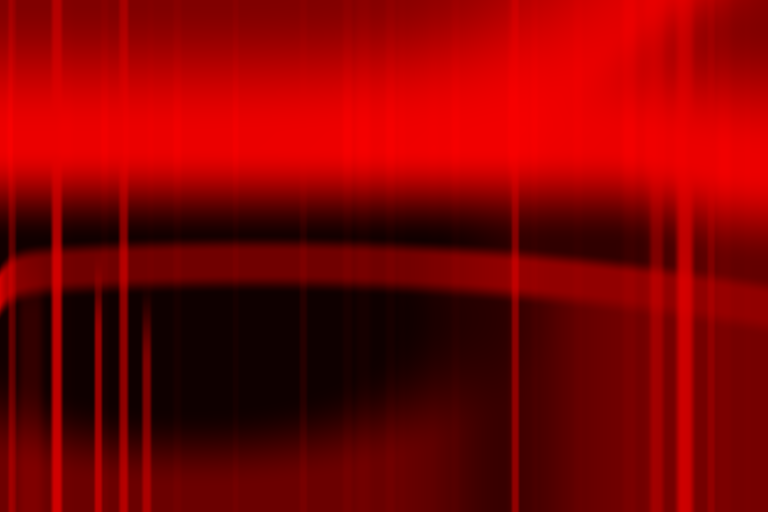
Write a Shadertoy shader that draws this background.

```glsl
// Red silk backdrop: a bright horizontal glow above a thin curved ribbon,
// with a dark hollow beneath it and vertical light streaks on both sides.
// Brightness is built in layers from soft profiles, then tinted red.

#define TINT vec3(1.0, 0.0, 0.0)
#define BLACK_LEVEL 0.06
#define GLOW_PEAK 0.92
#define RIBBON_TOP 0.470
#define RIBBON_WIDTH 0.087
#define RIBBON_BEND 0.19
#define STREAK_LIGHT 0.90
#define FAINT_STREAKS 26

// Streak: centre x, half width, strength, depth where it begins
const vec4 STREAKS[11] = vec4[11](
    vec4(0.016, 0.005, 0.34, -0.3), vec4(0.040, 0.016, 0.16, 0.45),
    vec4(0.074, 0.007, 0.82, -0.3), vec4(0.128, 0.005, 0.66, 0.48),
    vec4(0.161, 0.006, 0.58, -0.3), vec4(0.191, 0.006, 0.52, 0.54),
    vec4(0.395, 0.005, 0.10, -0.3), vec4(0.671, 0.005, 0.46, -0.3),
    vec4(0.855, 0.009, 0.36, -0.3), vec4(0.892, 0.011, 0.74, -0.3),
    vec4(0.926, 0.005, 0.24, -0.3));

float hash(float n) { return fract(sin(n * 91.17) * 4375.85); }

float bell(float d, float width) { d /= width; return exp(-d * d); }

// Flat-topped bar with soft sides
float bar(float d, float halfWidth) {
    return 1.0 - smoothstep(0.4, 1.4, abs(d) / halfWidth);
}

// Horizontal glow with a diagonal beam toward the upper right
float upperGlow(float x, float depth) {
    float t = depth - 0.045 * smoothstep(0.78, 1.0, x);
    float rise = mix(0.50, GLOW_PEAK, smoothstep(0.0, 0.26, t));
    float side = x - (0.85 - 0.7 * depth);
    float beam = bell(side, side < 0.0 ? 0.22 : 0.09);
    rise = mix(rise, 0.95, 0.85 * beam);
    float ground = BLACK_LEVEL + 0.13 * smoothstep(0.55, 0.70, x)
                 + 0.20 * smoothstep(0.80, 0.95, x);
    return mix(rise, ground, smoothstep(0.29, 0.475, t));
}

// Dark elliptical hollow and a dim vertical fold beside it
float lowerHollow(float x, float depth) {
    float radius = length((vec2(x, depth) - vec2(0.25, 0.62)) / vec2(0.35, 0.24));
    float ambient = 0.42 + 0.04 * smoothstep(0.70, 0.90, x)
                  - 0.20 * bell(x - 0.655, 0.08);
    return mix(BLACK_LEVEL, ambient, smoothstep(0.75, 1.40, radius));
}

void mainImage(out vec4 fragColor, in vec2 fragCoord) {
    vec2 uv = fragCoord / iResolution.xy;
    float x = uv.x;
    float depth = 1.0 - uv.y;

    // Ribbon separates the glow from the hollow
    float bend = x - 0.33;
    float leftDrop = exp(-x / 0.015);
    float v = depth - RIBBON_TOP - RIBBON_BEND * bend * bend - 0.035 * leftDrop;
    float light = mix(upperGlow(x, depth), lowerHollow(x, depth),
                      smoothstep(0.0, RIBBON_WIDTH, v));
    float ribbon = smoothstep(-0.012, 0.022, v)
                 * (1.0 - smoothstep(-0.022, 0.016, v - RIBBON_WIDTH));
    float ribbonLight = 0.44 + 0.13 * smoothstep(0.50, 0.68, x) + 0.40 * leftDrop;
    light = mix(light, ribbonLight, ribbon);

    // Main streaks
    for (int i = 0; i < 11; i++) {
        vec4 s = STREAKS[i];
        float fade = smoothstep(s.w, s.w + 0.18, depth);
        float strength = s.z * mix(0.62, 1.0, smoothstep(0.25, 0.55, depth));
        light = mix(light, max(light, STREAK_LIGHT),
                    strength * fade * bar(x - s.x, s.y));
    }

    // Faint scattered streaks
    for (int i = 0; i < FAINT_STREAKS; i++) {
        float n = float(i) + 1.0;
        float d = x - hash(n);
        light += 0.035 * hash(n + 40.0) * bar(d, mix(0.003, 0.010, hash(n + 80.0)));
    }

    fragColor = vec4(TINT * clamp(light, 0.0, 0.97), 1.0);
}
```
